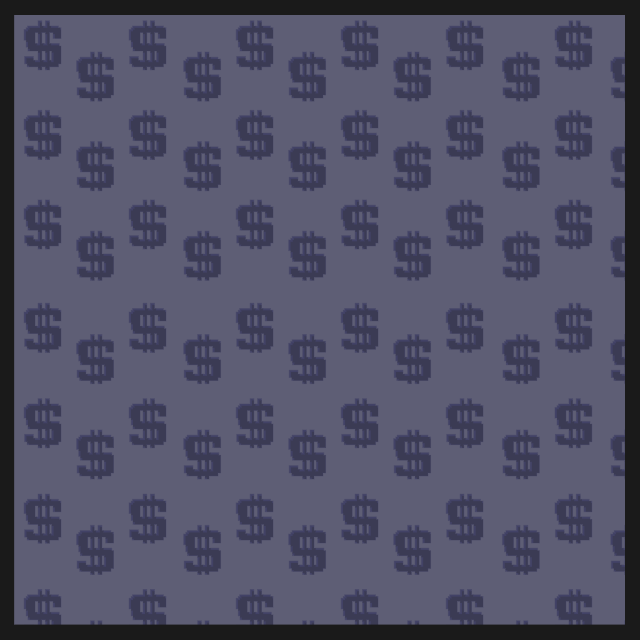
Reproduce this pattern procedurally as a Shadertoy shader.

```glsl
// Staggered columns of blocky dollar signs on a slate panel with a dark frame.
// Each sign is a union of boxes on a small cell grid, lit along its upper left
// edges; column and row origins follow slightly uneven spacing formulas.

#define UNITS 768.0        // design units across the canvas
#define CELL 2.1           // side of one glyph cell, in design units
#define COLUMNS 12
#define ROWS 7
#define STAGGER 37.5       // drop of every second column
#define FRAME vec4(17.0, 18.0, 750.0, 749.5)
#define GROUND vec3(0.370, 0.370, 0.460)
#define FACE vec3(0.230, 0.230, 0.330)
#define EDGE_LIGHT vec3(0.260, 0.260, 0.400)
#define FRINGE vec3(0.310, 0.310, 0.420)
#define FRAME_COLOR vec3(0.100)

// Signed distance to a box given by its corners (left, top, right, bottom)
float box(vec2 p, vec4 b) {
    vec2 d = max(b.xy - p, p - b.zw);
    return length(max(d, 0.0)) + min(max(d.x, d.y), 0.0);
}

// Dollar sign in a 21 by 28 cell area, y pointing down
float dollar(vec2 p) {
    // Twin vertical bars
    float d = min(box(p, vec4(8.0, 0.0, 10.0, 28.0)),
                  box(p, vec4(12.2, 0.0, 14.4, 28.0)));
    // Upper arm with its right tip
    d = min(d, box(p, vec4(2.0, 3.0, 19.5, 6.6)));
    d = min(d, box(p, vec4(16.6, 4.0, 21.0, 10.0)));
    // Upper left bowl
    d = min(d, box(p, vec4(0.0, 5.0, 5.2, 11.0)));
    d = min(d, box(p, vec4(1.2, 4.0, 6.2, 15.0)));
    // Waist
    d = min(d, box(p, vec4(2.2, 13.0, 20.0, 17.2)));
    // Lower right bowl
    d = min(d, box(p, vec4(15.8, 14.5, 21.0, 24.5)));
    // Lower arm with its left tip
    d = min(d, box(p, vec4(1.8, 22.6, 19.5, 26.2)));
    return min(d, box(p, vec4(0.3, 20.4, 5.2, 24.5)));
}

float coverage(float d, float pixel) {
    return clamp(0.5 - d / pixel, 0.0, 1.0);
}

// Left side of a column: even steps with a few wider gaps
float columnStart(float i) {
    return 29.0 + 63.0 * i + 2.5 * step(3.0, i)
         + 4.5 * step(9.0, i) + 4.0 * step(11.0, i);
}

// Top of a row: the lower group is set apart and spaced wider
float rowStart(float j) {
    return 25.0 + 107.5 * j + 16.5 * step(3.0, j) + 7.0 * max(j - 3.0, 0.0);
}

// Origin of the sign whose slot contains p
vec2 signOrigin(vec2 p) {
    const float margin = 4.0;
    float column = 0.0;
    for (int i = 1; i < COLUMNS; i++)
        column += step(columnStart(float(i)) - margin, p.x);
    float drop = STAGGER * mod(column, 2.0);
    float row = 0.0;
    for (int j = 1; j < ROWS; j++)
        row += step(rowStart(float(j)) + drop - margin, p.y);
    return vec2(columnStart(column), rowStart(row) + drop);
}

void mainImage(out vec4 fragColor, in vec2 fragCoord) {
    vec2 uv = fragCoord / iResolution.xy;
    vec2 p = vec2(uv.x, 1.0 - uv.y) * UNITS;
    float pixel = UNITS / min(iResolution.x, iResolution.y);
    float cellPixel = pixel / CELL;

    // Sign: soft fringe, lit body, then the darker face shifted down and right
    vec2 q = (p - signOrigin(p)) / CELL;
    float d = dollar(q);
    float body = coverage(d, cellPixel);
    float face = min(body, coverage(dollar(q - vec2(1.0)), cellPixel));
    vec3 color = mix(GROUND, FRINGE, 0.7 * coverage(d - 0.35, cellPixel));
    color = mix(color, EDGE_LIGHT, body);
    color = mix(color, FACE, face);

    // Frame
    color = mix(FRAME_COLOR, color, coverage(box(p, FRAME), pixel));
    fragColor = vec4(color, 1.0);
}
```
